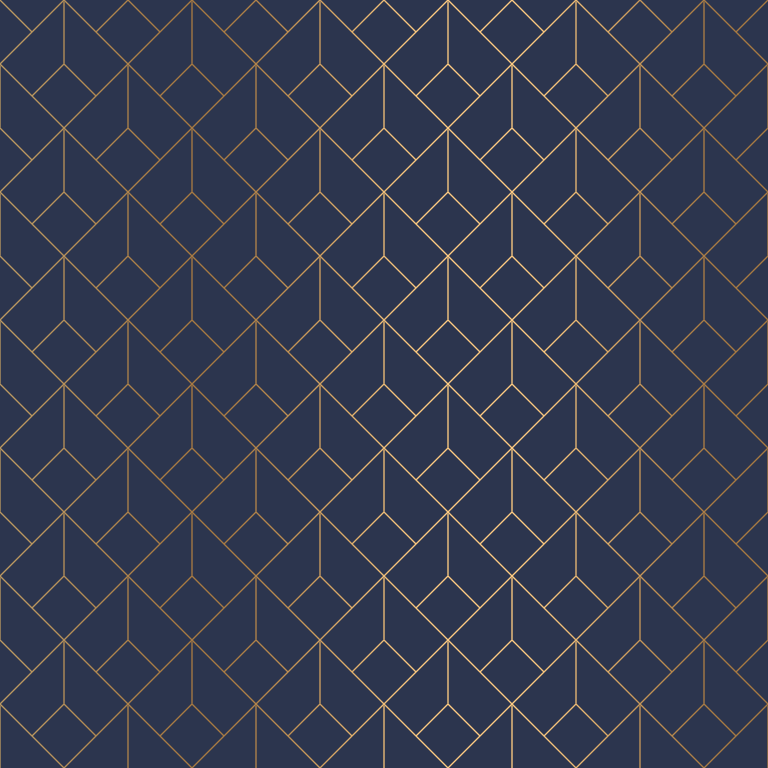
Reproduce this pattern procedurally as a WebGL 2 fragment shader.

```glsl
#version 300 es
precision highp float;
// Art-deco lattice of thin gold lines on navy, six repeats each way.
// Each diamond holds a vertical stem and a small square in its lower corner;
// the lines are distance functions, tinted by a metallic sweep across the canvas.

uniform vec2 u_resolution;
out vec4 fragColor;

float segmentDistance(vec2 p, vec2 a, vec2 b) {
    vec2 ab = b - a;
    return length(p - a - ab * clamp(dot(p - a, ab) / dot(ab, ab), 0.0, 1.0));
}

// Offset from the centre of the enclosing diamond in a staggered lattice.
vec2 diamondCell(vec2 p) {
    vec2 q = fract(p + 0.5) - 0.5;
    if (abs(q.x) + abs(q.y) > 0.5) q -= 0.5 * sign(q);
    return q;
}

float latticeDistance(vec2 p) {
    vec2 q = diamondCell(p);
    q.x = abs(q.x);
    float outline = (0.5 - q.x - abs(q.y)) * 0.7071;
    float stem = segmentDistance(q, vec2(0.0), vec2(0.0, 0.5));
    float square = segmentDistance(q, vec2(0.0), vec2(0.25, -0.25));
    return min(outline, min(stem, square));
}

// Metallic sheen: tan, bronze, bright gold, then bronze again.
vec3 goldSheen(float x) {
    vec3 bronze = vec3(0.66, 0.48, 0.26);
    vec3 gold = mix(vec3(0.74, 0.60, 0.38), bronze, smoothstep(0.0, 0.25, x));
    gold = mix(gold, vec3(1.0, 0.80, 0.51), smoothstep(0.27, 0.58, x));
    return mix(gold, bronze, smoothstep(0.66, 0.95, x));
}

void main() {
    vec2 uv = gl_FragCoord.xy / u_resolution;
    float pixel = 6.0 / min(u_resolution.x, u_resolution.y);
    float d = latticeDistance(uv * 6.0);

    // Share of the pixel covered by the line, also when thinner than a pixel.
    float halfWidth = 0.0052;
    float covered = min(d + 0.5 * pixel, halfWidth) - max(d - 0.5 * pixel, -halfWidth);
    float line = clamp(covered / pixel, 0.0, 1.0);

    vec3 navy = vec3(0.172, 0.208, 0.304);
    fragColor = vec4(mix(navy, goldSheen(uv.x), line), 1.0);
}
```
